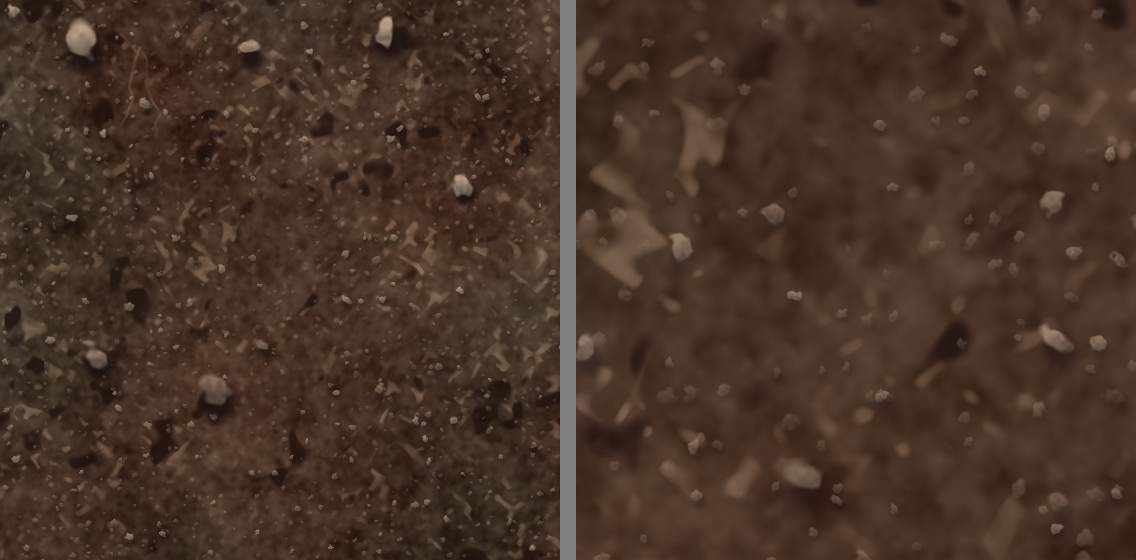
Left: the whole. Right: its middle third, enlarged.
A WebGL 1 fragment shader for this texture:

```glsl
precision highp float;
// Damp brown soil seen from above: layered value noise gives the mottled earth,
// pale crumbs and dark pits, jittered grids scatter lit grains and pebbles at
// four sizes, and a thin forked root lies on top.

uniform vec2 u_resolution;

vec2 hash2(vec2 p) {
  vec3 q = fract(p.xyx * vec3(0.1031, 0.1030, 0.0973));
  q += dot(q, q.yzx + 33.33);
  return fract((q.xx + q.yz) * q.zy);
}

float noise(vec2 p) {
  vec2 cell = floor(p), f = fract(p);
  f = f * f * (3.0 - 2.0 * f);
  return mix(mix(hash2(cell).x, hash2(cell + vec2(1, 0)).x, f.x),
             mix(hash2(cell + vec2(0, 1)).x, hash2(cell + vec2(1, 1)).x, f.x), f.y);
}

vec2 rotate(vec2 p, float angle) {
  float c = cos(angle), s = sin(angle);
  return vec2(c * p.x - s * p.y, s * p.x + c * p.y);
}

// Mottled earth with reddish and olive patches, crumbs and dark pits
vec3 soil(vec2 p) {
  vec2 warped = p + 0.020 * vec2(noise(p * 23.0), noise(p * 23.0 + 40.0));
  float tone = 0.090 * (noise(rotate(warped, 0.5) * 5.0 + 3.0) - 0.5);
  tone += 0.060 * (noise(rotate(warped, 1.1) * 15.0 + 11.0) - 0.5);
  tone += 0.080 * (noise(rotate(warped, 0.3) * 42.0 + 23.0) - 0.5);
  tone += 0.080 * (noise(rotate(p, 0.8) * 90.0 + 31.0) - 0.5);
  tone += 0.030 * (noise(rotate(p, 0.2) * 180.0 + 57.0) - 0.5);
  float redness = noise(rotate(p, 0.9) * 4.0 + 71.0) - 0.5;
  vec3 color = vec3(0.264, 0.186, 0.138) + tone * vec3(1.0, 0.96, 0.90);
  color += redness * vec3(0.036, -0.016, -0.010);

  // Pale crumbs gather in loose patches
  float patches = smoothstep(0.25, 0.75, noise(rotate(p, 0.6) * 9.0 + 5.0));
  float crumb = smoothstep(0.66, 0.95, noise(rotate(warped, 0.7) * 74.0 + 131.0));
  color += vec3(0.17, 0.15, 0.13) * crumb * mix(0.3, 1.0, patches);

  float hollow = 0.6 * noise(rotate(warped, 0.4) * 17.0 + 83.0)
               + 0.4 * noise(rotate(warped, 1.3) * 43.0 + 97.0);
  return mix(color, vec3(0.120, 0.064, 0.044), 0.8 * smoothstep(0.69, 0.82, hollow));
}

// One layer of scattered stones; size is the largest radius in cell units
vec3 addStones(vec3 color, vec2 p, float cells, float density, float size,
               float opacity, float shadow) {
  vec2 home = floor(p * cells);
  for (int j = -1; j <= 1; j++) {
    for (int i = -1; i <= 1; i++) {
      vec2 id = home + vec2(float(i), float(j));
      vec2 place = hash2(id + cells);
      vec2 look = hash2(id + cells * 3.0 + 7.0);
      if (look.x > density) continue;
      float pick = look.x / density;
      float radius = size * mix(0.5, 1.0, pick * pick);
      vec2 q = (p * cells - id - 0.2 - 0.6 * place) / radius;

      // Shadow falls below and to the right
      float shade = 1.0 - smoothstep(0.4, 1.5, length(q - vec2(0.3, -0.8)));
      color = mix(color, vec3(0.11, 0.065, 0.055), shadow * shade);

      // Uneven, stretched outline
      vec2 body = rotate(q, look.y * 6.28) * vec2(1.0, 1.0 + 0.6 * place.x);
      float lumps = noise(q * 1.7 + id * 5.3 + 19.0) - 0.5;
      float cover = 1.0 - smoothstep(0.65, 1.12, length(body) + 0.75 * lumps);

      // Light from above, with a mottled face
      float light = 0.88 + 0.27 * q.y - 0.07 * q.x + 0.25 * (noise(q * 3.0 + id * 9.1) - 0.5);
      vec3 stone = mix(vec3(0.48, 0.385, 0.325), vec3(0.71, 0.62, 0.54), place.y);
      color = mix(color, stone * clamp(light, 0.4, 1.1), cover * opacity);
    }
  }
  return color;
}

// Two wavering strands that spread downward from one tip
vec3 addRoot(vec3 color, vec2 p, vec2 tip) {
  float along = (tip.y - p.y) / 0.17;
  float ends = smoothstep(0.0, 0.04, along) * (1.0 - smoothstep(0.7, 1.0, along));
  for (int i = 0; i < 2; i++) {
    float side = float(i) * 2.0 - 1.0;
    float bend = 0.020 * (noise(vec2(along * 7.0, side * 8.0 + 20.0)) - 0.5);
    float offset = p.x - tip.x - (0.036 * side + 0.006) * along
                 - bend * smoothstep(0.0, 0.2, along);
    float strand = 1.0 - smoothstep(0.0008, 0.0042, abs(offset));
    float wear = 0.15 + 0.7 * noise(p * 60.0 + side * 13.0);
    color = mix(color, vec3(0.48, 0.37, 0.30), strand * ends * wear);
  }
  return color;
}

void main() {
  vec2 p = gl_FragCoord.xy / min(u_resolution.x, u_resolution.y);
  vec3 color = soil(p);
  color = addStones(color, p, 68.0, 0.18, 0.42, 0.32, 0.10);
  color = addStones(color, p, 36.0, 0.18, 0.29, 0.62, 0.25);
  color = addRoot(color, p, vec2(0.25, 0.92));
  color = addStones(color, p, 14.0, 0.15, 0.21, 0.85, 0.45);
  color = addStones(color, p, 4.0, 0.30, 0.14, 0.95, 0.90);
  gl_FragColor = vec4(color, 1.0);
}
```
